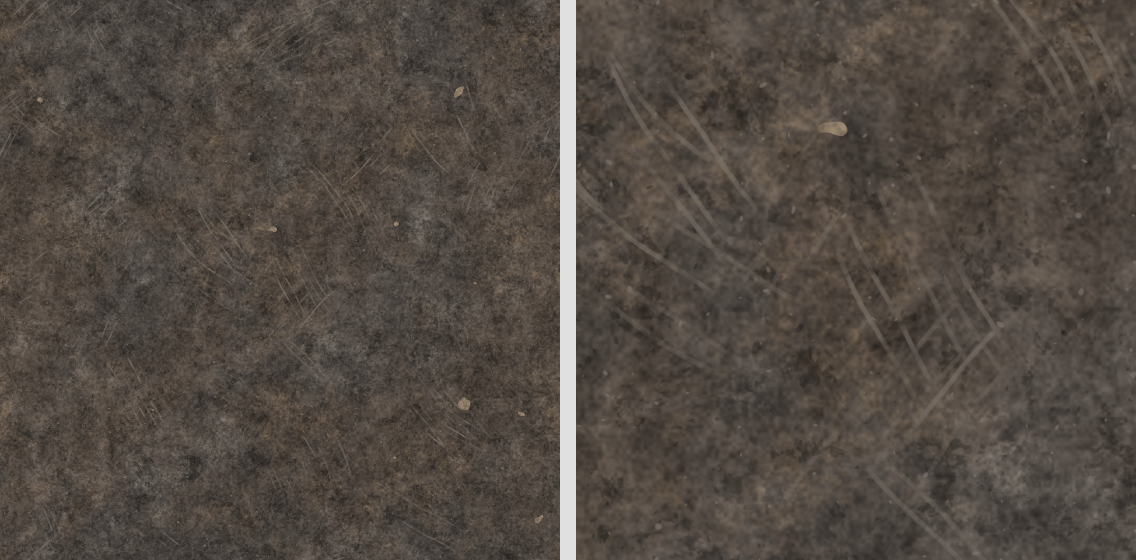
Left: the whole. Right: its middle third, enlarged.
Give the GLSL for this texture, as a three.js fragment shader.

```glsl
varying vec2 vUv;

const vec3 GREY_SOIL = vec3(0.297, 0.275, 0.258);
const vec3 BROWN_SOIL = vec3(0.312, 0.274, 0.242);
const vec3 DUST = vec3(0.44, 0.415, 0.385);
const vec3 OCHRE = vec3(0.43, 0.36, 0.285);
const vec3 SCRATCH = vec3(0.48, 0.45, 0.41);
const vec3 CHIP = vec3(0.58, 0.51, 0.42);
const float MOTTLE_CONTRAST = 0.95;
const float CLOUD_CONTRAST = 0.2;
const float GRAIN_CONTRAST = 0.44;
const int SCRATCH_GROUPS = 36;
const float LANE = 0.012;
const float SCRATCH_WIDTH = 0.0008;
const float SOFT = 0.0014;
const float TAU = 6.2831853;

float hash(vec2 p, float seed) {
  vec3 q = fract(vec3(p.xyx + seed * 7.31) * vec3(0.1031, 0.1030, 0.0973));
  q += dot(q, q.yzx + 33.33);
  return fract((q.x + q.y) * q.z);
}

// Value noise that wraps after a whole number of cells
float noise(vec2 p, float cells, float seed) {
  vec2 g = p * cells;
  vec2 i = floor(g);
  vec2 f = g - i;
  f = f * f * (3.0 - 2.0 * f);
  vec2 a = mod(i, cells);
  vec2 b = mod(i + 1.0, cells);
  return mix(mix(hash(a, seed), hash(vec2(b.x, a.y), seed), f.x),
             mix(hash(vec2(a.x, b.y), seed), hash(b, seed), f.x), f.y);
}

float fbm(vec2 p, float cells, float gain, float seed) {
  float sum = 0.0;
  float total = 0.0;
  float amp = 1.0;
  for (int i = 0; i < 5; i++) {
    sum += amp * noise(p, cells, seed + float(i));
    total += amp;
    amp *= gain;
    cells *= 2.0;
  }
  return sum / total;
}

mat2 turn(float a) {
  return mat2(cos(a), -sin(a), sin(a), cos(a));
}

// Bundles of curved, roughly parallel scratches
float scratches(vec2 p) {
  float mark = 0.0;
  for (int i = 0; i < SCRATCH_GROUPS; i++) {
    vec2 id = vec2(float(i), 3.0);
    vec2 centre = vec2(hash(id, 1.0), hash(id, 2.0));
    float side = hash(id, 3.0) < 0.55 ? -1.0 : 1.0;
    float bend = mix(-2.2, 2.2, hash(id, 4.0));
    vec2 q = turn(side * mix(0.45, 1.2, hash(id, 5.0))) * (fract(p - centre + 0.5) - 0.5);
    float across = (q.y - bend * q.x * q.x) / LANE;
    vec2 lane = vec2(floor(across), float(i));
    float shown = step(abs(lane.x), 3.0) * step(0.42, hash(lane, 6.0));
    float wobble = 0.07 * sin(q.x * 70.0 + TAU * hash(lane, 7.0));
    float middle = mix(0.3, 0.7, hash(lane, 8.0)) + wobble;
    float d = abs(fract(across) - middle) * LANE;
    float reach = mix(0.015, 0.11, hash(lane, 9.0) * hash(id, 10.0));
    float along = abs(q.x + mix(-0.035, 0.035, hash(lane, 11.0)));
    float line = 1.0 - smoothstep(SCRATCH_WIDTH, SCRATCH_WIDTH + SOFT, d);
    float ends = 1.0 - smoothstep(reach * 0.6, reach, along);
    mark = max(mark, shown * line * ends * mix(0.35, 1.0, hash(lane, 12.0)));
  }
  return mark;
}

// One rough, stretched fleck in some of the grid cells
float flecks(vec2 p, float cells, float chance, float small, float large, float seed) {
  vec2 g = p * cells;
  vec2 id = mod(floor(g), cells);
  vec2 centre = mix(vec2(0.3), vec2(0.7), vec2(hash(id, seed), hash(id, seed + 1.0)));
  vec2 q = turn(TAU * hash(id, seed + 2.0)) * (fract(g) - centre) / cells;
  q.x *= mix(1.0, 2.4, hash(id, seed + 3.0));
  float size = hash(id, seed + 4.0);
  float radius = mix(small, large, size * size * size);
  float d = length(q) + radius * 0.7 * (noise(p, 128.0, seed) - 0.5);
  return step(hash(id, seed + 5.0), chance) * (1.0 - smoothstep(radius - SOFT * 0.5, radius + SOFT * 0.5, d));
}

void main() {
  vec2 p = vUv;
  vec2 warped = p + 0.012 * (vec2(noise(p, 24.0, 20.0), noise(p, 24.0, 21.0)) - 0.5);

  // Soil tone
  float cloud = fbm(warped, 5.0, 0.6, 30.0);
  float mottle = fbm(warped, 28.0, 0.9, 40.0);
  float grain = 0.5 * (noise(p, 230.0, 50.0) + noise(p, 400.0, 51.0));
  float warm = smoothstep(0.3, 0.7, fbm(warped, 4.0, 0.75, 60.0));
  float shade = 1.0 + MOTTLE_CONTRAST * (mottle - 0.5) + CLOUD_CONTRAST * (cloud - 0.5)
    + GRAIN_CONTRAST * (grain - 0.5);
  vec3 color = mix(GREY_SOIL, BROWN_SOIL, warm) * shade;

  // Pale crusts and dark pits, broken into fine crumbs
  float breakup = smoothstep(0.4, 0.62, fbm(p, 40.0, 0.95, 70.0));
  float dust = smoothstep(0.47, 0.72, fbm(warped, 10.0, 0.75, 80.0)) * breakup;
  float ochre = smoothstep(0.47, 0.72, fbm(warped, 12.0, 0.75, 90.0)) * breakup;
  float pits = 1.0 - smoothstep(0.3, 0.42, fbm(warped, 40.0, 0.85, 100.0));
  color = mix(color, DUST * shade, 0.65 * dust * (1.0 - 0.5 * warm));
  color = mix(color, OCHRE * shade, 0.65 * ochre * (0.3 + 0.7 * warm));
  color *= 1.0 - 0.22 * pits;

  // Wear and debris
  float worn = smoothstep(0.25, 0.65, noise(p, 90.0, 110.0));
  color = mix(color, SCRATCH, 0.7 * scratches(p) * (0.4 + 0.6 * worn));
  color = mix(color, DUST * 1.15, 0.6 * flecks(p, 64.0, 0.3, 0.0007, 0.0022, 120.0));
  color *= 1.0 - 0.25 * flecks(p, 46.0, 0.2, 0.001, 0.003, 130.0);
  color = mix(color, CHIP * (0.75 + 0.5 * grain), 0.85 * flecks(p, 9.0, 0.16, 0.003, 0.014, 140.0));
  gl_FragColor = vec4(color, 1.0);
}
```
